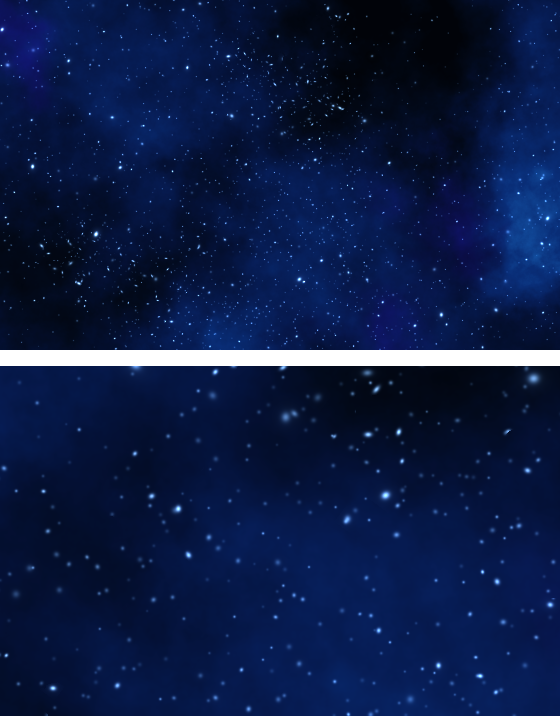
Top, the full canvas; bottom, a detail of the centre.
A Shadertoy shader for this texture:

```glsl
// A deep blue night sky: dark voids, blue and violet nebula clouds, fine stars.
// Clouds are layered noise over soft glows, coloured through a tone ramp;
// stars are jittered cell points in four sizes, denser inside star clusters.

const vec3 VOID_BLACK = vec3(0.003, 0.012, 0.035);
const vec3 INK        = vec3(0.008, 0.036, 0.10);
const vec3 NAVY       = vec3(0.015, 0.065, 0.21);
const vec3 ROYAL      = vec3(0.025, 0.11, 0.33);
const vec3 COBALT     = vec3(0.035, 0.18, 0.47);
const vec3 AZURE      = vec3(0.09, 0.37, 0.70);
const vec3 VIOLET     = vec3(0.07, 0.06, 0.42);
const vec3 STAR_BLUE  = vec3(0.45, 0.70, 0.95);
const float BASE_TONE = 1.0;
const float CLOUD_CONTRAST = 2.7;
const float WARP = 0.4;
const mat2 TURN = mat2(0.8, 0.6, -0.6, 0.8);

vec3 hash3(vec2 p) {
    vec3 q = fract(vec3(p.xyx) * vec3(0.1031, 0.1030, 0.0973));
    q += dot(q, q.yxz + 33.33);
    return fract((q.xxy + q.yzz) * q.zyx);
}

float noise(vec2 p) {
    vec2 i = floor(p), f = fract(p);
    f = f * f * (3.0 - 2.0 * f);
    float low  = mix(hash3(i).x, hash3(i + vec2(1, 0)).x, f.x);
    float high = mix(hash3(i + vec2(0, 1)).x, hash3(i + vec2(1, 1)).x, f.x);
    return mix(low, high, f.y) - 0.5;
}

// Layered noise around zero, turned at each octave
float clouds(vec2 p) {
    float sum = 0.0, amp = 0.5;
    for (int i = 0; i < 7; i++) {
        sum += amp * noise(p);
        p = TURN * p * 2.03 + 17.0;
        amp *= 0.58;
    }
    return sum;
}

// Soft round patch, 1 at its centre
float glow(vec2 p, vec2 centre, float radius) {
    vec2 d = (p - centre) / radius;
    return exp(-dot(d, d));
}

// Tone 0..4 runs from ink to azure; below 0 it sinks to black
vec3 nebulaColour(float tone) {
    vec3 c = mix(VOID_BLACK, INK, clamp(tone + 1.0, 0.0, 1.0));
    c = mix(c, NAVY,   clamp(tone, 0.0, 1.0));
    c = mix(c, ROYAL,  clamp(tone - 1.0, 0.0, 1.0));
    c = mix(c, COBALT, clamp(tone - 2.0, 0.0, 1.0));
    return mix(c, AZURE, clamp(tone - 3.0, 0.0, 1.2));
}

// One jittered star per cell; density is the chance that it shines
float stars(vec2 p, float cells, float radius, float density, float stretch, float halo) {
    vec2 g = TURN * p * cells + cells;
    vec2 id = floor(g);
    vec3 place = hash3(id + cells), look = hash3(id + 71.0 + cells);
    vec2 d = (g - id - mix(vec2(0.2), vec2(0.8), place.xy)) / cells;
    float angle = 6.2832 * look.x;
    d = mat2(cos(angle), -sin(angle), sin(angle), cos(angle)) * d;
    d.x /= 1.0 + stretch * look.y;
    float size = max(radius * mix(0.7, 1.25, look.z), 0.6 / iResolution.y);
    float r2 = dot(d, d) / (size * size);
    float light = exp(-r2) + halo * exp(-r2 * 0.13);
    return step(place.z, density) * mix(0.25, 1.1, look.y * look.y) * light;
}

void mainImage(out vec4 fragColor, in vec2 fragCoord) {
    vec2 p = fragCoord / iResolution.y;
    vec2 q = p + WARP * vec2(clouds(p * 4.0), clouds(p * 4.0 + 39.0));

    // Bright clouds and dark voids
    float billow = clouds(p * 4.5 + 5.0);
    float tone = BASE_TONE + CLOUD_CONTRAST * billow;
    tone += 1.7 * glow(q, vec2(1.60, 0.60), 0.27);
    tone += 2.2 * glow(q, vec2(1.50, 0.27), 0.17);
    tone += 1.4 * glow(q, vec2(0.70, 0.00), 0.17);
    tone += 1.0 * glow(q, vec2(0.85, 0.28), 0.30);
    tone += 1.0 * glow(q, vec2(0.34, 0.84), 0.36);
    tone -= 1.8 * glow(q, vec2(1.00, 0.96), 0.24);
    tone -= 1.5 * glow(q, vec2(1.20, 0.72), 0.25);
    tone -= 1.1 * glow(q, vec2(0.60, 0.50), 0.14);
    tone -= 1.2 * glow(q, vec2(0.16, 0.14), 0.27);
    vec3 colour = nebulaColour(tone);

    // Violet gas
    float violet = glow(q, vec2(0.07, 0.90), 0.11)
                 + glow(q, vec2(1.29, 0.40), 0.13)
                 + 0.8 * glow(q, vec2(1.08, 0.03), 0.14);
    colour = mix(colour, VIOLET * (1.0 + billow), 0.65 * min(violet, 1.0));

    // Clusters of slightly smeared grains, and a field of sharp points
    float cluster = glow(q, vec2(0.88, 0.70), 0.14)
                  + glow(q, vec2(0.73, 0.86), 0.09)
                  + glow(q, vec2(0.29, 0.24), 0.12)
                  + 0.7 * glow(q, vec2(0.48, 0.16), 0.10);
    float field = glow(q, vec2(0.84, 0.28), 0.32);
    float lit = smoothstep(-0.8, 1.3, tone);
    float density = 0.03 + 0.08 * lit + 0.16 * field;
    float smear = 0.2 + 1.1 * min(cluster, 1.0);

    float light = 0.55 * stars(p, 70.0, 0.0016, density + 0.30 * cluster, 0.0, 0.0);
    light += 0.95 * stars(p, 48.0, 0.0020, density + 0.40 * cluster, smear, 0.0);
    light += 1.05 * stars(p, 27.0, 0.0028, density + 0.22 * cluster, smear, 0.05);
    light += 1.20 * stars(p, 10.0, 0.0039, 0.05 + 0.17 * lit, 0.3, 0.10);
    colour += STAR_BLUE * light + 0.3 * light * light;

    fragColor = vec4(clamp(colour, 0.0, 1.0), 1.0);
}
```
